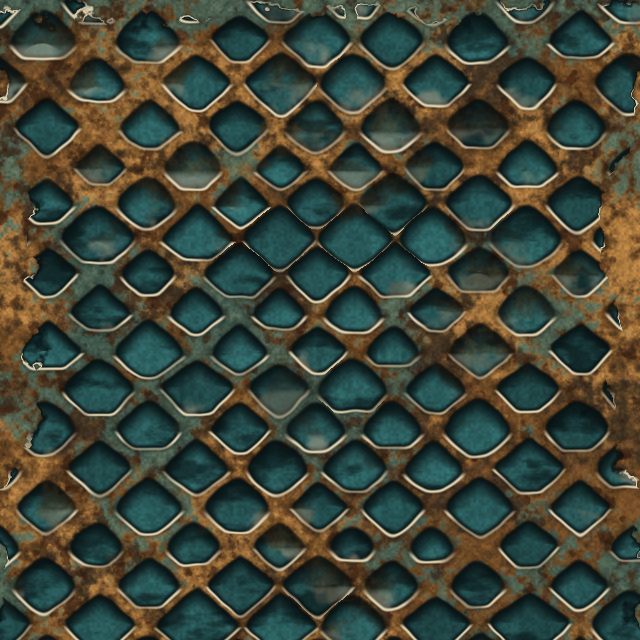
Write a Shadertoy shader that draws this texture.

```glsl
#define COLUMNS 7.0
#define ROW_PITCH 0.0612
#define ROW_START 0.024
#define HOLE_HALF vec2(0.050, 0.043)
#define SIZE_SPREAD 0.24
#define RIM_WIDTH 0.0038
#define SHADOW_DEPTH 0.026
#define EDGE_WEAR 0.050

const vec3 TEAL = vec3(0.15, 0.33, 0.33);
const vec3 DEEP = vec3(0.025, 0.065, 0.07);
const vec3 UMBER = vec3(0.27, 0.21, 0.14);
const vec3 COPPER = vec3(0.45, 0.30, 0.15);
const vec3 GOLD = vec3(0.70, 0.50, 0.26);
const vec3 PATINA = vec3(0.23, 0.38, 0.35);
const vec3 CREAM = vec3(0.88, 0.83, 0.70);

float hash(vec2 p) {
    vec3 q = fract(p.xyx * 0.1031);
    q += dot(q, q.yzx + 33.33);
    return fract((q.x + q.y) * q.z);
}

float noise(vec2 p) {
    vec2 i = floor(p), f = fract(p);
    f = f * f * (3.0 - 2.0 * f);
    return mix(mix(hash(i), hash(i + vec2(1, 0)), f.x),
               mix(hash(i + vec2(0, 1)), hash(i + vec2(1, 1)), f.x), f.y);
}

float fbm(vec2 p) {
    float sum = 0.0, amp = 0.5;
    for (int i = 0; i < 5; i++) {
        sum += amp * noise(p);
        p = mat2(1.6, 1.2, -1.2, 1.6) * p + 7.3;
        amp *= 0.5;
    }
    return sum / 0.97;
}

// Staggered lattice, with columns closer together in the middle
vec2 holeCentre(float u, float row) {
    float x = u / COLUMNS - 0.009 + 0.0286 * cos(6.2832 * (u - 1.9) / COLUMNS);
    float sag = 0.02 * exp(-pow(row - 12.2, 2.0) / 5.0);
    return vec2(x, ROW_START + row * ROW_PITCH - sag);
}

// Rounded kite: signed distance, outward slope, tone
vec4 hole(vec2 p, vec2 id) {
    float h1 = hash(id + 11.0), h2 = hash(id + 37.0), h3 = hash(id + 71.0);
    p += 0.008 * (vec2(h2, h3) - 0.5);
    float even = 1.0 - mod(id.y, 2.0);
    float size = 1.0 + 0.18 * even * cos(1.2566 * id.y) + SIZE_SPREAD * (h1 - 0.5);
    float corner = mix(0.005, 0.017, h2);
    vec2 halfSize = HOLE_HALF * size - 0.3 * corner;
    halfSize.y *= 1.0 + sign(p.y) * 0.35 * (h3 - 0.5);
    vec2 n = normalize(halfSize.yx);
    vec2 soft = sqrt(p * p + corner * corner);
    float d = dot(soft, n) - n.x * length(vec2(halfSize.x, corner)) - n.y * corner;
    vec2 slope = n * p / soft;
    // Some holes have a flattened lower tip
    float cut = -p.y - halfSize.y * mix(0.62, 1.2, fract(h1 * 7.0 + h3));
    float k = smoothstep(-0.004, 0.004, cut - d);
    return vec4(mix(d, cut, k) + 0.004 * k * (1.0 - k), mix(slope, vec2(0, -1), k), h3);
}

// Rust and verdigris
vec3 metal(vec2 uv) {
    float blotch = fbm(uv * 9.0), grain = fbm(uv * 75.0 + 3.0);
    float speck = noise(uv * 260.0);
    vec3 c = mix(UMBER, COPPER, smoothstep(0.32, 0.58, 0.55 * blotch + 0.45 * grain));
    float shine = fbm(uv * 5.0 + 19.0) + 0.5 * (grain - 0.5);
    c = mix(c, GOLD, 0.85 * smoothstep(0.48, 0.72, shine));
    vec2 q = (uv - vec2(0.42, 0.43)) / vec2(0.30, 0.14);
    float damp = 0.20 * exp(-dot(q, q)) + 0.18 * smoothstep(0.86, 1.0, uv.y);
    float green = fbm(uv * 8.0 + 43.0) + 0.6 * (grain - 0.5) + damp;
    c = mix(c, PATINA, 0.75 * smoothstep(0.54, 0.70, green));
    float pits = smoothstep(0.60, 0.74, fbm(uv * 38.0 + 61.0));
    c = mix(c, vec3(0.20, 0.11, 0.06), 0.65 * pits);
    return c * (0.68 + 0.36 * grain + 0.28 * speck);
}

// Recessed backing
vec3 backing(vec2 uv, float depth, vec2 slope, float tone) {
    float cloud = fbm(uv * 24.0 + 5.0), streak = noise(uv * vec2(130.0, 14.0));
    vec3 c = TEAL * (0.62 + 0.35 * tone + 0.35 * cloud + 0.14 * streak);
    c *= 0.88 + 0.24 * noise(uv * 240.0);
    float grime = smoothstep(0.55, 0.75, fbm(uv * vec2(12.0, 30.0) + 29.0));
    c = mix(c, DEEP, 0.6 * grime);
    float reach = mix(0.008, SHADOW_DEPTH, smoothstep(-0.6, 0.6, slope.y - 0.3 * slope.x));
    return mix(DEEP, c, smoothstep(-0.1, 1.0, depth / reach));
}

void mainImage(out vec4 fragColor, in vec2 fragCoord) {
    vec2 uv = fragCoord / iResolution.xy;
    float aa = 1.2 / iResolution.y;
    vec2 p = uv + 0.003 * (vec2(noise(uv * 45.0), noise(uv * 45.0 + 9.0)) - 0.5);

    // Nearest hole
    vec4 near = vec4(1.0, 0.0, 0.0, 0.0);
    float row0 = round((p.y - ROW_START) / ROW_PITCH);
    for (float j = -2.0; j <= 2.0; j++) {
        float row = row0 + j, shift = 0.5 * mod(row, 2.0);
        float col0 = round(p.x * COLUMNS - shift);
        for (float i = -1.0; i <= 1.0; i++) {
            float u = col0 + i + shift;
            vec4 h = hole(p - holeCentre(u, row), vec2(2.0 * u + 20.0, row + 20.0));
            if (h.x < near.x) near = h;
        }
    }

    // Ragged crust closes holes at the sides and top
    float ragged = 0.10 * (fbm(uv * 22.0 + 80.0) - 0.5);
    float side = EDGE_WEAR * smoothstep(0.36, 0.15, abs(uv.y - 0.5)) - min(uv.x, 1.0 - uv.x);
    float crust = max(side, uv.y - 0.982) + ragged;
    float d = max(near.x, crust);
    vec2 slope = near.yz;

    // Bevel: pale lower lips, dark upper lips
    vec3 plate = metal(uv);
    float lower = smoothstep(0.15, 0.65, -slope.y), upper = smoothstep(0.1, 0.7, slope.y);
    plate *= 1.0 - 0.35 * (1.0 - smoothstep(0.0, 0.012, d)) * (1.0 - 0.5 * upper);
    float lip = 1.0 - smoothstep(RIM_WIDTH - aa, RIM_WIDTH + aa, d);
    float glint = 0.55 + 0.45 * smoothstep(0.3, 0.6, noise(uv * 18.0 + 50.0));
    plate = mix(plate, CREAM, lip * lower * glint);
    plate *= 1.0 - 0.5 * upper * (1.0 - smoothstep(0.0, RIM_WIDTH, d));

    vec3 recess = backing(uv, -d, slope, near.w);
    // Thin rust film on some recesses, mostly near the top left
    float film = smoothstep(0.58, 0.72, fbm(uv * 11.0 + 90.0) + 0.16 * exp(-7.0 * length(uv - vec2(0.12, 0.9))));
    recess = mix(recess, plate * 0.75, 0.55 * film);

    fragColor = vec4(mix(recess, plate, smoothstep(-aa, aa, d)), 1.0);
}
```
